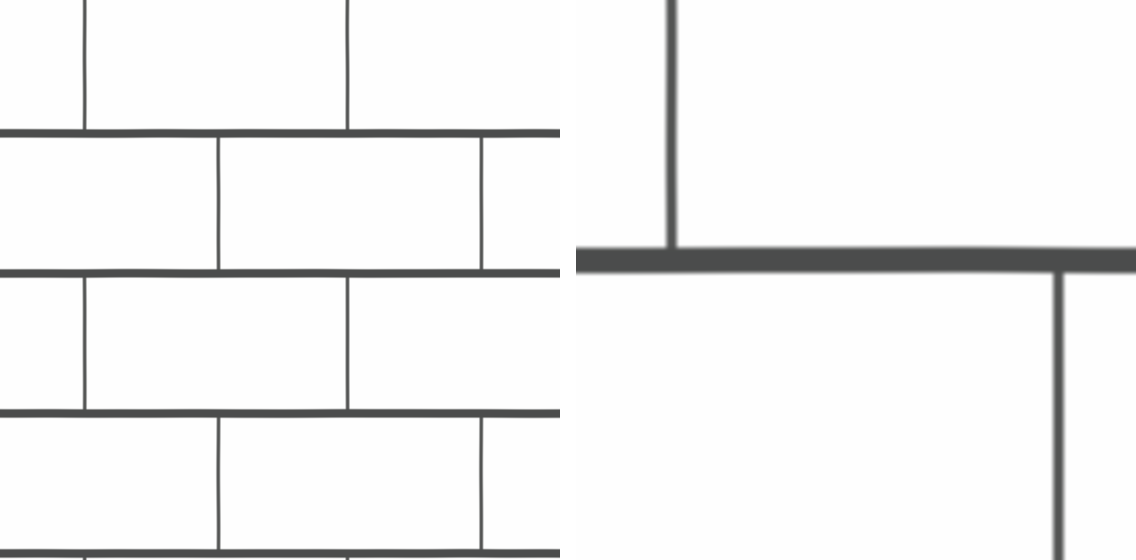
Left, the full canvas; right, a detail of the centre.
Reproduce this pattern procedurally as a Shadertoy shader.

```glsl
#define BRICK vec2(0.4695, 0.25)
#define ORIGIN vec2(0.1510, 0.0117)
#define ROW_SHIFT 0.2390
#define BED_HALF 0.0076
#define JOINT_HALF 0.0031
#define SOFTNESS 0.0023
#define WOBBLE 0.0010
#define FACE_COLOR vec3(0.998)
#define BED_COLOR vec3(0.295, 0.300, 0.297)
#define JOINT_COLOR vec3(0.325, 0.330, 0.327)

vec2 hashGradient(vec2 cell) {
    vec2 h = vec2(dot(cell, vec2(127.1, 311.7)), dot(cell, vec2(269.5, 183.3)));
    return 2.0 * fract(sin(h) * 43758.5) - 1.0;
}

float gradientNoise(vec2 p) {
    vec2 i = floor(p), f = fract(p);
    vec2 u = f * f * (3.0 - 2.0 * f);
    vec2 e = vec2(0.0, 1.0);
    float low = mix(dot(hashGradient(i), f),
                    dot(hashGradient(i + e.yx), f - e.yx), u.x);
    float high = mix(dot(hashGradient(i + e.xy), f - e.xy),
                     dot(hashGradient(i + e.yy), f - e.yy), u.x);
    return mix(low, high, u.y);
}

// Distance to the nearest multiple of the period
float lineDistance(float x, float period) {
    return abs(x - period * round(x / period));
}

float lineMask(float dist, float halfWidth, float blur) {
    return 1.0 - smoothstep(halfWidth - blur, halfWidth + blur, dist);
}

void mainImage(out vec4 fragColor, in vec2 fragCoord) {
    vec2 uv = fragCoord / iResolution.y;
    float blur = max(SOFTNESS, 0.75 / iResolution.y);

    // Slight unevenness along the lines
    vec2 wobble = WOBBLE * vec2(gradientNoise(uv * vec2(3.0, 9.0)),
                                gradientNoise(uv * vec2(9.0, 3.0) + 17.0));
    vec2 p = uv - ORIGIN + wobble;

    // Running bond: even rows are shifted
    float row = floor(p.y / BRICK.y);
    float shift = ROW_SHIFT * (1.0 - mod(row, 2.0));

    float joint = lineMask(lineDistance(p.x - shift, BRICK.x), JOINT_HALF, blur);
    float bed = lineMask(lineDistance(p.y, BRICK.y), BED_HALF, blur);

    // Thin upright joints, then the heavier beds over them
    vec3 color = mix(FACE_COLOR, JOINT_COLOR, joint);
    color = mix(color, BED_COLOR, bed);
    fragColor = vec4(color, 1.0);
}
```
